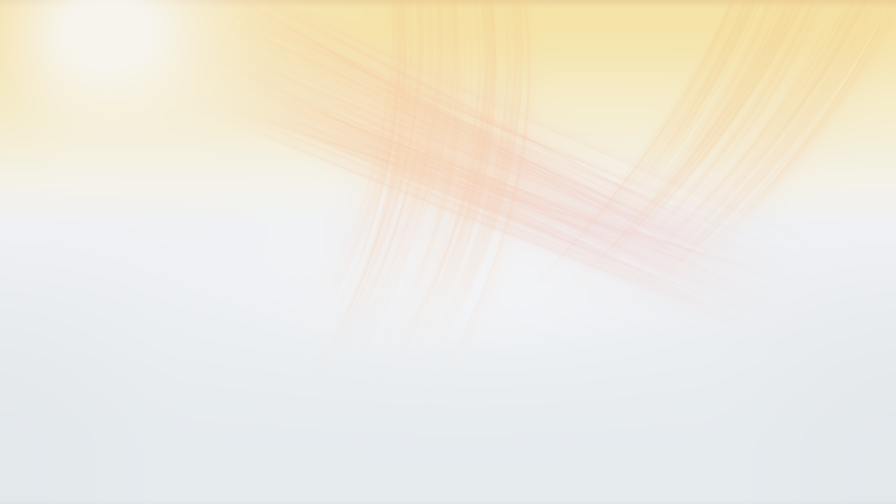
Write a WebGL 1 fragment shader that draws this background.

```glsl
precision highp float;
// Pale gold-to-silver backdrop with a soft corner glow and crossing bundles of fine translucent strands.
uniform vec2 u_resolution;

#define STRANDS 60
#define MAX_WIDTH 0.045
#define MIN_WIDTH 0.0028
#define THIN_ALPHA 0.42
#define WIDE_ALPHA 0.15
#define GLOW_CENTER vec2(0.20, 0.93)
#define GLOW_SIZE vec2(0.18, 0.15)
#define GOLD vec3(0.96, 0.893, 0.66)
#define SILVER vec3(0.902, 0.922, 0.935)
#define PEACH vec3(0.968, 0.785, 0.63)
#define ROSE vec3(0.945, 0.775, 0.745)
#define AMBER vec3(0.955, 0.80, 0.56)

float hash(float n) {
  return fract(sin(n * 12.9898) * 43758.5);
}

// Elliptical bell falloff.
float bell(vec2 p, vec2 center, vec2 size) {
  vec2 d = (p - center) / size;
  return exp(-dot(d, d));
}

// Coverage of a bundle: s runs across it, t along it from 0 to 1.
// Ends hold (start, end) centers, spreads hold their half widths.
// Strands keep their order when order is 1 and cross freely when it is 0.
// Reaches bound the place where strands dissolve.
float bundle(float s, float t, float len, vec2 ends, vec2 spreads,
             float bow, float order, vec2 reaches, float seed) {
  float clear = 1.0;
  float pixel = 0.6 / u_resolution.y;
  for (int i = 0; i < STRANDS; i++) {
    float n = float(i) + seed;
    float a = 2.0 * hash(n) - 1.0;
    float b = mix(2.0 * hash(n + 71.3) - 1.0, a, order);
    vec2 tips = ends + spreads * vec2(a, b);
    float path = mix(tips.x, tips.y, t) + bow * t * (1.0 - t);
    float slope = (tips.y - tips.x + bow * (1.0 - 2.0 * t)) / len;
    float d = (s - path) / sqrt(1.0 + slope * slope);

    // One crisp edge, one feathered edge.
    d *= hash(n + 13.7) < 0.5 ? -1.0 : 1.0;
    float size = pow(hash(n + 37.1), 3.5);
    float width = mix(MIN_WIDTH, MAX_WIDTH, size);
    float ribbon = smoothstep(-pixel, pixel, d) * exp(-max(d, 0.0) / width);

    // Each strand dissolves at its own place.
    float reach = mix(reaches.x, reaches.y, hash(n + 53.9));
    float fade = 1.0 - smoothstep(reach - 0.45, reach, t);
    float alpha = mix(THIN_ALPHA, WIDE_ALPHA, sqrt(size)) * mix(0.25, 1.0, hash(n + 91.7));
    clear *= 1.0 - alpha * ribbon * fade;
  }
  return 1.0 - clear;
}

vec3 backdrop(vec2 p, float aspect) {
  vec3 mist = vec3(0.934, 0.942, 0.955);
  vec3 ivory = vec3(0.957, 0.948, 0.912);
  vec3 cream = vec3(0.960, 0.930, 0.81);
  vec3 color = mix(SILVER, mist, smoothstep(0.1, 0.56, p.y));
  color = mix(color, ivory, smoothstep(0.53, 0.65, p.y));
  color = mix(color, cream, smoothstep(0.62, 0.79, p.y));
  color = mix(color, GOLD, smoothstep(0.75, 0.97, p.y));

  // Pale center, cooler sides and a warm upper left corner.
  vec3 pale = vec3(0.958, 0.962, 0.97);
  color = mix(color, pale, 0.75 * bell(p, vec2(0.52 * aspect, 0.46), vec2(0.42, 0.18)));
  float side = smoothstep(0.55, 1.0, abs(2.0 * p.x / aspect - 1.0));
  color -= 0.012 * side * (1.0 - smoothstep(0.3, 0.6, p.y));
  color = mix(color, vec3(0.96, 0.86, 0.60), 0.6 * bell(p, vec2(0.0, 0.96), vec2(0.10, 0.16)));

  // Thin darker rims at the top and bottom.
  color = mix(color, vec3(0.91, 0.81, 0.60), 0.75 * smoothstep(0.982, 1.0, p.y));
  return color - 0.02 * (1.0 - smoothstep(0.0, 0.01, p.y));
}

void main() {
  vec2 p = gl_FragCoord.xy / u_resolution.y;
  float aspect = u_resolution.x / u_resolution.y;
  vec3 color = backdrop(p, aspect);

  // Sweep at the right, bending down and leftward.
  float t = (1.0 - p.y) / 0.62;
  float cover = bundle(p.x, t, 0.62, vec2(1.62, 1.14), vec2(0.17, 0.16), 0.20, 0.85,
                       vec2(0.65, 1.05), 200.0);
  color = mix(color, mix(AMBER, PEACH, smoothstep(0.2, 0.8, t)), 0.8 * cover);

  // Upright fall left of the middle.
  t = (1.0 - p.y) / 0.76;
  cover = bundle(p.x, t, 0.76, vec2(0.91, 0.71), vec2(0.14, 0.19), 0.27, 0.8,
                 vec2(0.75, 1.1), 400.0);
  color = mix(color, mix(AMBER, PEACH, smoothstep(0.0, 0.4, t)), 0.72 * cover);

  // Main diagonal band, from peach to rose.
  t = (p.x - 0.28) / 1.36;
  cover = bundle(p.y, t, 1.36, vec2(0.99, 0.385), vec2(0.16, 0.13), -0.04, 0.25,
                 vec2(0.85, 1.08), 600.0);
  cover *= smoothstep(0.0, 0.35, t);
  color = mix(color, mix(PEACH, ROSE, smoothstep(0.35, 0.72, t)), 0.9 * cover);

  // White glow over the strands.
  float glow = 0.8 * bell(p, GLOW_CENTER, GLOW_SIZE);
  glow += 0.35 * bell(p, GLOW_CENTER + vec2(0.1, 0.02), vec2(0.28, 0.2));
  color = mix(color, vec3(0.968, 0.96, 0.945), min(glow, 0.95));

  gl_FragColor = vec4(color, 1.0);
}
```
